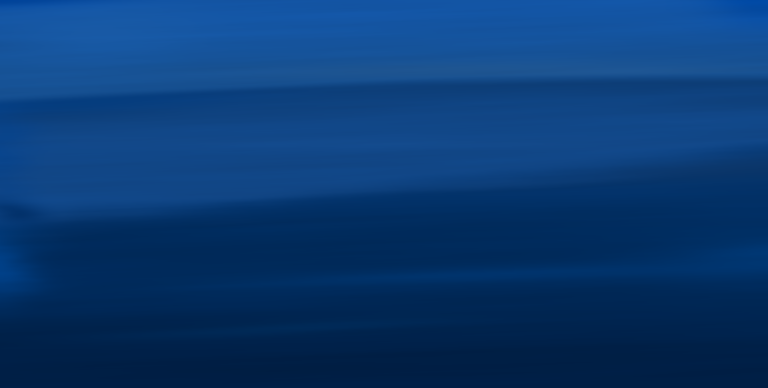
A WebGL 2 fragment shader for this background:

```glsl
#version 300 es
precision highp float;
// Wide painted bands of blue, light above and deep navy below.
// Three gradient layers meet along rising, ragged edges; soft tilted
// strokes and stretched noise add the brushed streaks.
uniform vec2 u_resolution;
out vec4 outColor;

#define BRISTLE_SCALE vec2(3.0, 42.0)
#define BRISTLE_STRENGTH 0.065
#define EDGE_WOBBLE 0.018
#define UPPER_EDGE_SOFT 0.014
#define LOWER_EDGE_SOFT 0.045

float hash(vec2 p) {
    p = fract(p * vec2(0.1031, 0.1137));
    p += dot(p, p.yx + 33.33);
    return fract((p.x + p.y) * p.x * 17.0);
}

float noise(vec2 p) {
    vec2 i = floor(p), f = fract(p);
    f = f * f * (3.0 - 2.0 * f);
    return mix(mix(hash(i), hash(i + vec2(1, 0)), f.x),
               mix(hash(i + vec2(0, 1)), hash(i + vec2(1, 1)), f.x), f.y);
}

float layeredNoise(vec2 p) {
    float sum = 0.0, weight = 0.5;
    for (int i = 0; i < 4; i++) {
        sum += weight * noise(p);
        p = p * 1.9 + 7.3;
        weight *= 0.5;
    }
    return sum;
}

// Soft ellipse; slope is the change in depth across the canvas width.
float stroke(vec2 p, vec2 center, vec2 radius, float slope) {
    vec2 d = p - center;
    d.y -= slope * d.x;
    d /= radius;
    return exp(-dot(d, d));
}

void main() {
    // Depth runs from 0 at the top to 1 at the bottom.
    vec2 uv = gl_FragCoord.xy / u_resolution;
    vec2 p = vec2(uv.x, 1.0 - uv.y);
    float left = 1.0 - p.x;
    float bristle = layeredNoise((p + vec2(0.0, 0.07 * p.x)) * BRISTLE_SCALE) - 0.47;
    float ragged = layeredNoise(p * vec2(9.0, 24.0) + 4.0) - 0.47;
    vec2 q = p + vec2(0.06, EDGE_WOBBLE) * ragged;

    // Three main layers
    float upperEdge = 0.2 + 0.06 * left * left;
    float lowerEdge = 0.585 - 0.19 * p.x;
    vec3 sky = mix(vec3(0.075, 0.335, 0.65), vec3(0.085, 0.315, 0.575), smoothstep(0.0, 0.2, p.y));
    vec3 middle = mix(vec3(0.05, 0.24, 0.465), vec3(0.068, 0.28, 0.535),
                      smoothstep(0.0, 0.12, p.y - upperEdge));
    vec3 deep = mix(vec3(0.01, 0.2, 0.42), vec3(0.0, 0.165, 0.355), smoothstep(0.45, 0.64, p.y));
    deep = mix(deep, vec3(0.0, 0.12, 0.27), smoothstep(0.68, 0.96, p.y));

    // Strokes inside the upper layer
    sky = mix(sky, vec3(0.1, 0.36, 0.66), 0.7 * stroke(q, vec2(0.13, 0.08), vec2(0.12, 0.07), -0.1));
    sky = mix(sky, vec3(0.12, 0.325, 0.55), 0.85 * stroke(p, vec2(0.57, 0.18), vec2(0.3, 0.022), -0.04));
    sky = mix(sky, vec3(0.13, 0.34, 0.57), 0.6 * stroke(p, vec2(0.82, 0.185), vec2(0.2, 0.012), -0.04));
    sky = mix(sky, vec3(0.0, 0.27, 0.62), stroke(p, vec2(0.0, 0.0), vec2(0.16, 0.02), -0.06));
    sky = mix(sky, vec3(0.0, 0.28, 0.63), stroke(q, vec2(1.0, 0.0), vec2(0.08, 0.06), 0.0));

    // Strokes inside the middle layer
    middle = mix(middle, vec3(0.01, 0.235, 0.5), 0.8 * stroke(p, vec2(0.08, 0.265), vec2(0.25, 0.03), -0.1));
    middle = mix(middle, vec3(0.085, 0.3, 0.56), 0.5 * stroke(p, vec2(0.5, 0.37), vec2(0.35, 0.012), 0.01));
    middle = mix(middle, vec3(0.02, 0.26, 0.55), 0.7 * stroke(q, vec2(0.0, 0.38), vec2(0.04, 0.13), 0.0));

    // Strokes inside the deep layer
    deep = mix(deep, vec3(0.045, 0.21, 0.41), 0.9 * stroke(p, vec2(0.95, 0.43), vec2(0.3, 0.035), -0.08));
    deep = mix(deep, vec3(0.0, 0.22, 0.46), 0.9 * stroke(q, vec2(1.0, 0.66), vec2(0.14, 0.055), -0.08));
    deep = mix(deep, vec3(0.0, 0.205, 0.43), 0.8 * stroke(p, vec2(0.6, 0.71), vec2(0.4, 0.02), -0.07));
    deep = mix(deep, vec3(0.0, 0.18, 0.37), 0.7 * stroke(p, vec2(0.38, 0.845), vec2(0.22, 0.016), -0.1));

    // Stack the layers along their edges
    float underSky = smoothstep(-UPPER_EDGE_SOFT, UPPER_EDGE_SOFT, p.y - upperEdge + 0.02 * bristle);
    float underMiddle = smoothstep(-LOWER_EDGE_SOFT, LOWER_EDGE_SOFT, q.y - lowerEdge + 0.06 * bristle);
    vec3 color = mix(sky, middle, underSky);
    color = mix(color, deep, underMiddle);

    // Ragged dabs at the left side
    color = mix(color, vec3(0.0, 0.165, 0.36), 0.8 * stroke(q, vec2(0.11, 0.69), vec2(0.08, 0.1), 0.0));
    color = mix(color, vec3(0.0, 0.26, 0.55), 0.9 * stroke(q, vec2(0.0, 0.68), vec2(0.045, 0.09), 0.0));
    color = mix(color, vec3(0.0, 0.18, 0.4), 0.85 * stroke(q, vec2(0.01, 0.545), vec2(0.045, 0.03), 0.3));

    // Bristle streaks
    color *= 1.0 + BRISTLE_STRENGTH * 2.0 * bristle;
    outColor = vec4(clamp(color, 0.0, 1.0), 1.0);
}
```
